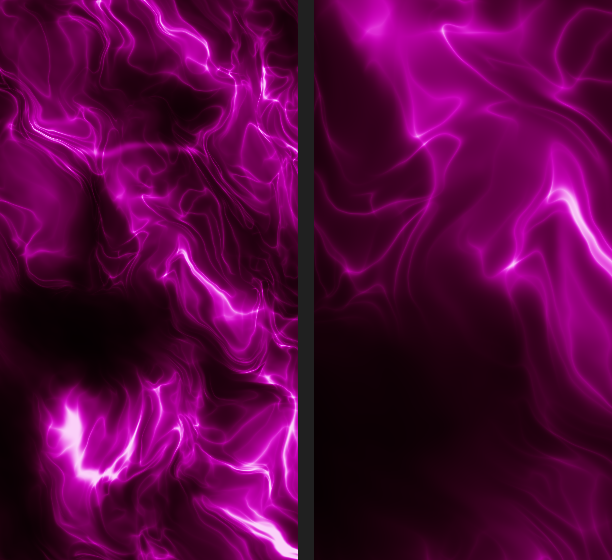
Left: the whole. Right: its middle third, enlarged.
Reproduce this background procedurally as a WebGL 2 fragment shader.

```glsl
#version 300 es
precision highp float;
// Magenta smoke drifting over black: soft haze, folded veils and thin threads.
// A cascade of warped gradient noise shapes the smoke; broad plumes and voids set
// the layout; the summed log density is turned into light through a colour ramp.

#define DENSITY 0.25        // overall amount of smoke
#define BODY 0.85           // brightness of all but the densest smoke
#define LAYOUT 0.85         // contrast of the broad composition
#define HAZE 1.9            // contrast of the soft haze
#define FOLD 1.1            // strength of the veils
#define THREAD 0.65         // strength of the thin bright lines
#define SHARPNESS 40.0      // crispness of veil edges and threads
#define SWIRL 0.20          // size of the broad curls
#define CURL 0.07           // size of the small curls
#define CASCADE 0.28        // extra curl added by each veil layer
#define STRETCH 0.58        // elongation along the drift direction
#define VEILS 6             // layers of folded veils

uniform vec2 u_resolution;
out vec4 fragColor;

vec2 hash2(vec2 cell) {
    vec3 h = fract(cell.xyx * vec3(0.1031, 0.1030, 0.0973));
    h += dot(h, h.yzx + 33.33);
    return fract((h.xx + h.yz) * h.zy) * 2.0 - 1.0;
}

// Gradient noise, roughly -1 to 1
float noise(vec2 p) {
    vec2 cell = floor(p), f = fract(p);
    vec2 u = f * f * f * (f * (f * 6.0 - 15.0) + 10.0);
    vec2 e = vec2(0.0, 1.0);
    float a = dot(hash2(cell), f);
    float b = dot(hash2(cell + e.yx), f - e.yx);
    float c = dot(hash2(cell + e.xy), f - e.xy);
    float d = dot(hash2(cell + e.yy), f - e.yy);
    return 1.6 * mix(mix(a, b, u.x), mix(c, d, u.x), u.y);
}

float fbm(vec2 p, float gain) {
    float sum = 0.0, amplitude = 0.5;
    for (int i = 0; i < 4; i++) {
        sum += amplitude * noise(p);
        p = mat2(1.6, 1.2, -1.2, 1.6) * p + 5.3;
        amplitude *= gain;
    }
    return sum;
}

vec2 drift(vec2 p) {
    return vec2(fbm(p, 0.33), fbm(p + vec2(19.3, 7.1), 0.33));
}

// Soft capsule from a to b
float plume(vec2 p, vec2 a, vec2 b, float radius) {
    vec2 ab = b - a;
    float along = clamp(dot(p - a, ab) / dot(ab, ab), 0.0, 1.0);
    vec2 d = (p - a - ab * along) / radius;
    return exp(-dot(d, d));
}

// Broad composition as log density: plumes add, voids subtract
float layoutDensity(vec2 p) {
    float s = 0.95 * plume(p, vec2(0.13, 1.48), vec2(0.16, 1.08), 0.11);
    s += 0.90 * plume(p, vec2(0.57, 1.76), vec2(1.00, 1.45), 0.09);
    s += 0.85 * plume(p, vec2(0.35, 1.86), vec2(0.44, 1.77), 0.09);
    s += 0.75 * plume(p, vec2(0.46, 1.20), vec2(0.80, 0.78), 0.14);
    s += 0.95 * plume(p, vec2(0.24, 0.41), vec2(0.60, 0.43), 0.11);
    s += 0.80 * plume(p, vec2(0.95, 0.52), vec2(0.86, 0.08), 0.10);
    s += 1.10 * plume(p, vec2(0.27, 1.36), vec2(0.66, 1.35), 0.014);
    s -= 1.90 * plume(p, vec2(0.12, 0.76), vec2(0.44, 0.76), 0.15);
    s -= 1.50 * plume(p, vec2(0.00, 0.50), vec2(0.04, 0.08), 0.12);
    s -= 0.80 * plume(p, vec2(0.29, 1.22), vec2(0.27, 1.00), 0.07);
    s -= 0.60 * plume(p, vec2(0.35, 1.56), vec2(0.62, 1.50), 0.09);
    return LAYOUT * s;
}

// Deep wine through magenta to near white
vec3 smokeColour(float light) {
    float glow = clamp((light - 0.7) / 0.3, 0.0, 1.0);
    return vec3(light, glow * glow * glow, pow(light, 1.37));
}

void main() {
    vec2 p = gl_FragCoord.xy / u_resolution.x;

    // Curl the space, then elongate it down to the right
    vec2 curled = p + SWIRL * drift(p * 2.2 + 4.2);
    curled += CURL * drift(curled * 6.0 + 3.0);
    vec2 flow = vec2(0.55, -0.835);
    vec2 q = vec2(STRETCH * dot(curled, flow), dot(curled, vec2(-flow.y, flow.x)));

    float base = layoutDensity(mix(p, curled, 0.6));
    float logDensity = base + HAZE * fbm(q * 4.2 + 8.0, 0.5);

    // Veils: crisp on one side, fading on the other, with a thread on the crease
    float presence = smoothstep(-1.2, 0.4, base);
    float focus = mix(0.45, 1.0, smoothstep(0.3, 1.0, p.y));
    float frequency = 3.6;
    for (int i = 0; i < VEILS; i++) {
        vec2 shift = vec2(11.7, 6.3) * float(i + 1);
        vec2 r = q * frequency;
        q += CASCADE / frequency * vec2(noise(r + shift.yx), noise(r - shift.yx));
        float n = noise(q * frequency + shift);
        float patches = smoothstep(-0.25, 0.55, noise(r * 0.55 - shift));
        float sharp = SHARPNESS * focus * pow(3.6 / frequency, 0.8);
        float fold = n > 0.0 ? exp(-6.0 * n) : exp(0.6 * sharp * n);
        float thread = exp(-sharp * abs(n));
        float weight = presence * patches / (1.0 + 0.1 * float(i));
        logDensity += weight * (FOLD * fold + THREAD * thread);
        frequency *= 1.42;
    }

    // Only the densest smoke rises above the body brightness
    float light = 1.0 - exp(-DENSITY * exp(logDensity));
    light *= mix(BODY, 0.98, pow(light, 12.0));
    fragColor = vec4(smokeColour(light), 1.0);
}
```
